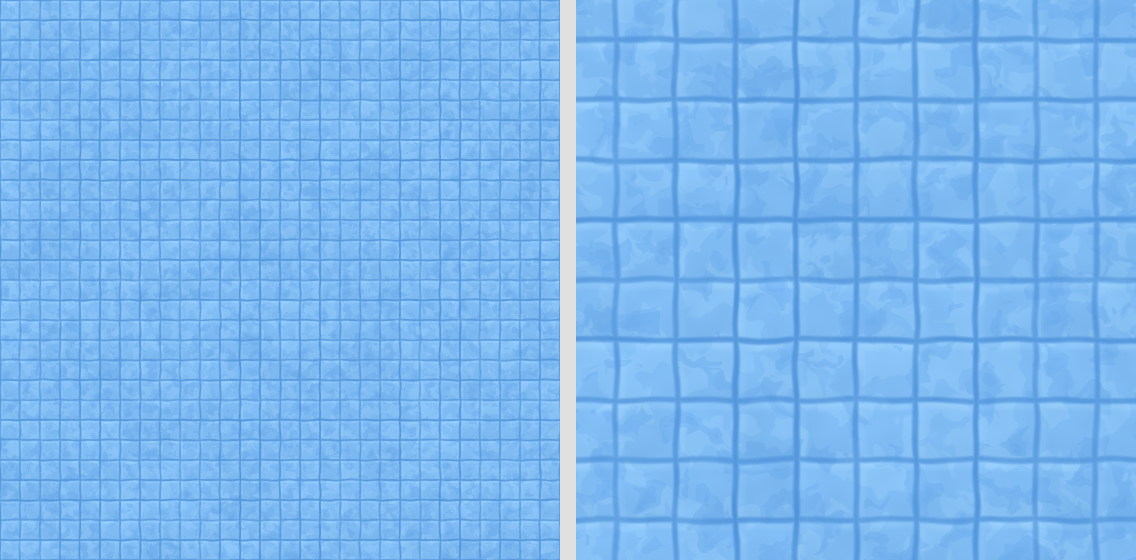
Left: the whole. Right: its middle third, enlarged.
This texture is drawn by a three.js fragment shader. Its source:

```glsl
// Sky-blue pool mosaic: small square glazed tiles with mottled patches and soft, uneven joints.
varying vec2 vUv;

#define TILES 28.0
#define JOINT_WIDTH 0.030
#define JOINT_SOFTNESS 0.050
#define WOBBLE 0.060
#define PATCH_SCALE 1.75
#define MID_BLUE vec3(0.498, 0.732, 0.951)
#define LIGHT_BLUE vec3(0.555, 0.775, 0.965)
#define DEEP_BLUE vec3(0.425, 0.675, 0.930)
#define JOINT_BLUE vec3(0.315, 0.580, 0.855)

float hash(vec2 p) {
  vec3 q = fract(vec3(p.xyx) * 0.1031);
  q += dot(q, q.yzx + 33.33);
  return fract((q.x + q.y) * q.z);
}

vec2 gradient(vec2 cell) {
  float angle = 6.28319 * hash(cell);
  return vec2(cos(angle), sin(angle));
}

// Gradient noise, about -0.7 to 0.7
float noise(vec2 p) {
  vec2 i = floor(p);
  vec2 f = p - i;
  vec2 u = f * f * f * (f * (f * 6.0 - 15.0) + 10.0);
  float a = dot(gradient(i), f);
  float b = dot(gradient(i + vec2(1.0, 0.0)), f - vec2(1.0, 0.0));
  float c = dot(gradient(i + vec2(0.0, 1.0)), f - vec2(0.0, 1.0));
  float d = dot(gradient(i + 1.0), f - 1.0);
  return mix(mix(a, b, u.x), mix(c, d, u.x), u.y);
}

float fbm(vec2 p) {
  float sum = 0.0;
  float amplitude = 1.0;
  for (int i = 0; i < 3; i++) {
    sum += amplitude * noise(p);
    p = p * 2.1 + 19.7;
    amplitude *= 0.5;
  }
  return sum;
}

// Mottled glaze: hard-edged dark and light blotches over a soft wash
vec3 glaze(vec2 p) {
  vec2 warp = vec2(noise(p * 3.1 + 40.3), noise(p * 3.1 + 71.9));
  vec2 q = p * PATCH_SCALE + 0.35 * warp;
  float wash = noise(p * 0.33 + 8.4);
  float dark = fbm(q + 103.2) + 0.25 * wash;
  float light = fbm(q * 0.9 + 211.6) - 0.25 * wash;
  vec3 color = mix(MID_BLUE, LIGHT_BLUE, 0.60 * smoothstep(0.04, 0.17, light));
  color = mix(color, DEEP_BLUE, 0.48 * smoothstep(0.13, 0.23, dark));
  color = mix(color, DEEP_BLUE, 0.50 * smoothstep(0.46, 0.56, dark));
  return color + 0.020 * noise(p * 2.3 + 57.1) - 0.012 * wash;
}

void main() {
  vec2 p = vUv * TILES;

  // Hand-set tile edges
  vec2 q = p + WOBBLE * vec2(noise(p * 1.3 + 5.2), noise(p * 1.3 + 31.7));
  vec2 line = floor(q + 0.5);
  vec2 side = q - line;

  vec3 color = glaze(p);

  // Each tile is slightly paler toward its top and has its own tint
  color += 0.018 * (fract(q.y) - 0.5);
  color += 0.014 * (hash(floor(q) + 13.0) - 0.5);

  // Bevel light below horizontal joints and to the right of vertical ones
  vec2 inward = vec2(side.x, -side.y);
  vec2 bevel = smoothstep(0.025, 0.085, inward) * (1.0 - smoothstep(0.10, 0.21, inward));
  float sheen = 0.65 + 0.6 * noise(p * 1.9 + 83.5);
  color += vec3(0.055, 0.045, 0.020) * sheen * max(bevel.y, 0.55 * bevel.x);

  // Joints vary by line and along their length
  vec2 strength = vec2(hash(vec2(line.x, 3.0)), hash(vec2(7.0, line.y)));
  strength = 0.58 + 0.34 * strength + 0.22 * noise(p * 1.6 + 147.3);
  vec2 joint = 1.0 - smoothstep(JOINT_WIDTH * 0.4, JOINT_WIDTH + JOINT_SOFTNESS, abs(side));
  vec2 shade = clamp(joint * strength, 0.0, 1.0);
  color = mix(color, JOINT_BLUE, max(shade.x, shade.y));

  gl_FragColor = vec4(clamp(color, 0.0, 1.0), 1.0);
}
```
